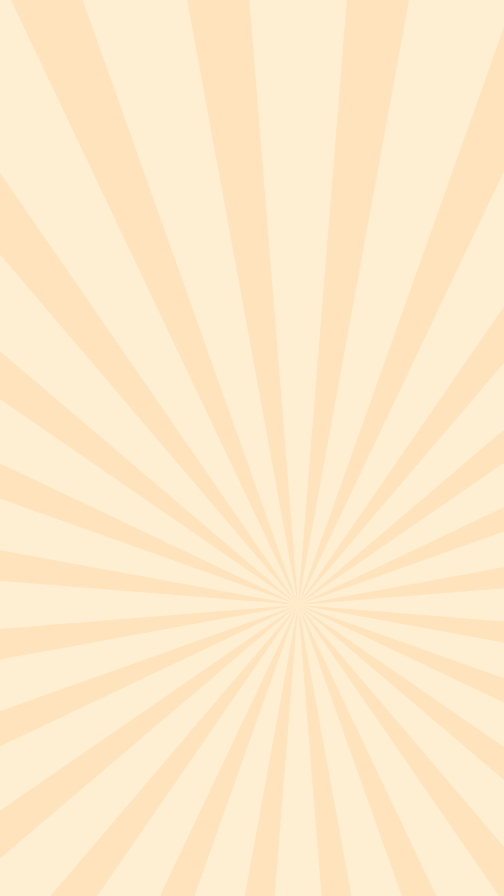
Write a WebGL 2 fragment shader that draws this background.

```glsl
#version 300 es
precision highp float;
// Pale cream sunburst: evenly spaced darker wedges radiate from a low,
// off-centre hub. The polar angle is folded into one repeating sector and
// the wedge edge is smoothed by its arc distance in canvas units.

uniform vec2 u_resolution;
out vec4 fragColor;

const float TAU = 6.2831853;
const vec2 HUB = vec2(0.5914, 0.3249);   // fraction of the canvas
const float RAY_COUNT = 24.0;
const float RAY_SHARE = 0.386;           // dark part of each sector
const float HUB_INNER = 0.003;           // hub softening, canvas heights
const float HUB_OUTER = 0.012;
const vec3 CREAM = vec3(1.0, 0.937, 0.824);
const vec3 PEACH = vec3(1.0, 0.890, 0.737);

// Signed angle to the centre line of the nearest wedge.
float foldAngle(float angle, float sector) {
    return (fract(angle / sector) - 0.5) * sector;
}

// Coverage of the wedges at p, with edges one pixel wide.
float rayCoverage(vec2 p, float count, float share, float pixel) {
    float sector = TAU / count;
    float offset = abs(foldAngle(atan(p.x, p.y), sector));
    float edge = length(p) * sin(offset - 0.5 * share * sector);
    return clamp(0.5 - edge / pixel, 0.0, 1.0);
}

// Blends the converging tips into their average tone.
float softenHub(float coverage, float average, float radius) {
    float detail = smoothstep(HUB_INNER, HUB_OUTER, radius);
    return mix(average, coverage, detail);
}

void main() {
    float pixel = 1.0 / u_resolution.y;
    vec2 p = (gl_FragCoord.xy - HUB * u_resolution) * pixel;

    float rays = rayCoverage(p, RAY_COUNT, RAY_SHARE, pixel);
    rays = softenHub(rays, RAY_SHARE, length(p));

    fragColor = vec4(mix(CREAM, PEACH, rays), 1.0);
}
```
